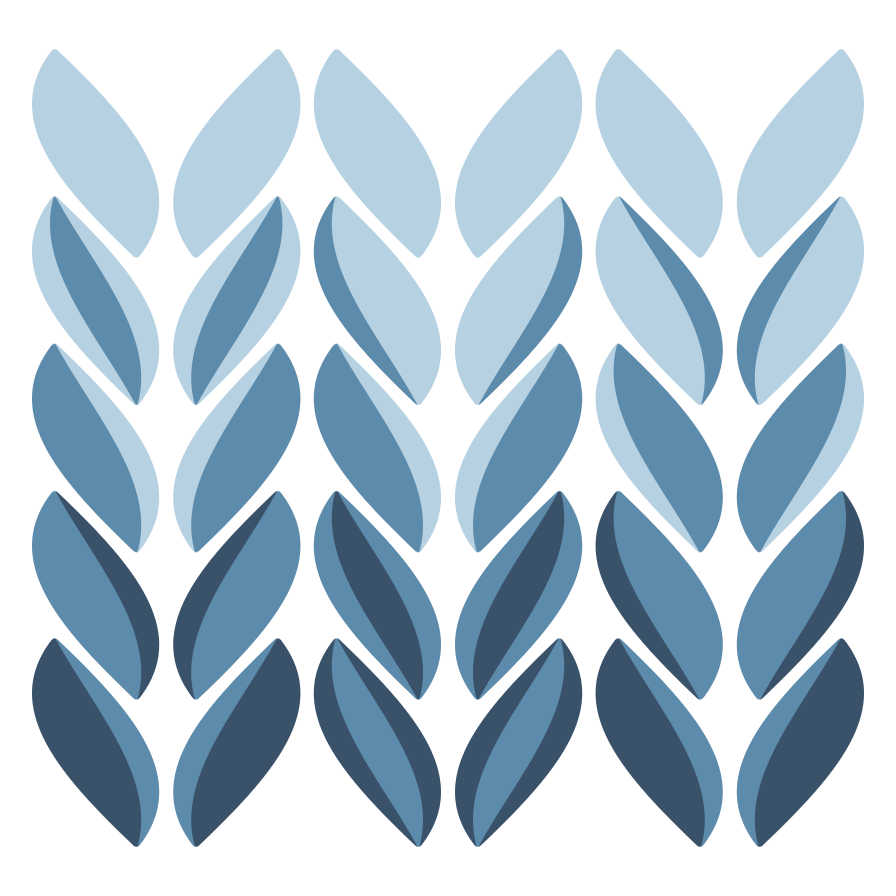
This pattern is drawn by a WebGL 1 fragment shader. Its source:

```glsl
precision highp float;
// Three stalks of paired, curved leaves in five rows, shading from pale to dark blue.

uniform vec2 u_resolution;

const float ROWS = 5.0;
const float COLUMNS = 3.0;
const vec2 PITCH = vec2(0.3145, 0.1644);
const float LEAF_OFFSET = 0.0788;   // leaf centre from the stalk axis
const float HALF_HEIGHT = 0.1185;
const float HALF_WIDTH = 0.0556;
const float DIVIDER = 0.45;         // inner seams, as a share of the half width
const float TIP_ROUNDING = 0.006;

const vec3 PAPER = vec3(1.0);
const vec3 PALE = vec3(0.71, 0.82, 0.885);
const vec3 BLUE = vec3(0.365, 0.545, 0.675);
const vec3 NAVY = vec3(0.225, 0.32, 0.415);

vec3 shadeColor(float shade) {
  return shade < 0.5 ? PALE : (shade < 1.5 ? BLUE : NAVY);
}

// Signed distance to a tip-to-tip curve; side = -1 outer edge, 0 spine, 1 inner edge.
float curveDistance(vec2 p, float side) {
  float t = p.y / HALF_HEIGHT;
  float x = t * (0.0625 - 0.0165 * t * t) + side * HALF_WIDTH * (1.0 - t * t);
  float slope = (0.0625 - 0.0495 * t * t - 2.0 * side * HALF_WIDTH * t) / HALF_HEIGHT;
  return (p.x - x) / sqrt(1.0 + slope * slope);
}

float smoothMax(float a, float b, float k) {
  float h = max(k - abs(a - b), 0.0) / k;
  return max(a, b) + 0.25 * k * h * h;
}

float leafDistance(vec2 p) {
  return smoothMax(curveDistance(p, 1.0), -curveDistance(p, -1.0), TIP_ROUNDING);
}

float coverage(float d, float pixel) {
  return clamp(0.5 - d / pixel, 0.0, 1.0);
}

// Base shade, accent shade for a row counted from the top.
vec2 rowShades(float row) {
  if (row < 0.5) return vec2(0.0, 0.0);
  if (row < 1.5) return vec2(0.0, 1.0);
  if (row < 2.5) return vec2(1.0, 0.0);
  if (row < 3.5) return vec2(1.0, 2.0);
  return vec2(2.0, 1.0);
}

// Accented part in each column: 0 outer, 1 middle, 2 inner.
vec3 rowAccents(float row) {
  if (row < 1.5) return vec3(1.0, 0.0, 2.0);
  if (row < 2.5) return vec3(2.0, 2.0, 0.0);
  if (row < 3.5) return vec3(2.0, 1.0, 0.0);
  return vec3(2.0, 1.0, 2.0);
}

float accentPart(float row, float column) {
  vec3 parts = rowAccents(row);
  return column < 0.5 ? parts.x : (column < 1.5 ? parts.y : parts.z);
}

vec3 leafColor(vec2 p, float row, float column, float pixel) {
  vec2 shades = rowShades(row);
  float part = accentPart(row, column);
  float beforeInner = coverage(curveDistance(p, DIVIDER), pixel);
  float outer = coverage(curveDistance(p, -DIVIDER), pixel);
  float accent = part < 0.5 ? outer
               : (part < 1.5 ? beforeInner - outer : 1.0 - beforeInner);
  return mix(shadeColor(shades.x), shadeColor(shades.y), clamp(accent, 0.0, 1.0));
}

void main() {
  float size = min(u_resolution.x, u_resolution.y);
  float pixel = 1.0 / size;
  vec2 p = (gl_FragCoord.xy - 0.5 * u_resolution) / size;

  // Fold each stalk about its axis so one leaf serves both sides.
  float middle = 0.5 * (COLUMNS - 1.0);
  float column = clamp(floor(p.x / PITCH.x + middle + 0.5), 0.0, COLUMNS - 1.0);
  float fromAxis = abs(p.x - (column - middle) * PITCH.x);

  // Tall leaves reach into neighbouring rows, so every row is drawn.
  vec3 color = PAPER;
  for (float row = 0.0; row < ROWS; row += 1.0) {
    float centerY = (0.5 * (ROWS - 1.0) - row) * PITCH.y;
    vec2 leaf = vec2(LEAF_OFFSET - fromAxis, centerY - p.y);
    vec3 fill = leafColor(leaf, row, column, pixel);
    color = mix(color, fill, coverage(leafDistance(leaf), pixel));
  }
  gl_FragColor = vec4(color, 1.0);
}
```
